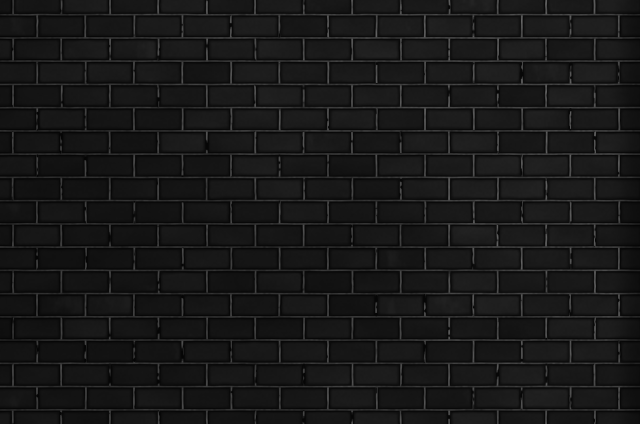
A Shadertoy shader for this texture:

```glsl
// Dark running-bond brick wall with thin, continuous grey mortar lines and worn upright joints.

const vec2  REPEATS      = vec2(13.2, 18.24);    // bricks across, courses down
const vec2  OFFSET       = vec2(-0.266, 0.39);   // phase of the bond, in bricks
const vec2  JOINT_HALF   = vec2(0.0021, 0.0019); // half widths, in canvas heights
const float SEAM         = 0.0036;               // black line beside the mortar
const float EDGE_SHADE   = 0.0120;               // reach of the dark brick edge
const float JOINT_JITTER = 0.012;                // sideways drift, in bricks
const float WOBBLE       = 0.0010;               // unevenness of the joints

const vec3 BRICK_COLOR  = vec3(0.102);
const vec3 EDGE_COLOR   = vec3(0.058);
const vec3 SEAM_COLOR   = vec3(0.026);
const vec3 MORTAR_COLOR = vec3(0.300);
const vec3 SCUFF_COLOR  = vec3(0.180);

float hash(vec2 p) {
    vec3 q = fract(vec3(p.xyx) * 0.1031);
    q += dot(q, q.yzx + 33.33);
    return fract((q.x + q.y) * q.z);
}

float noise(vec2 p) {
    vec2 i = floor(p), f = fract(p);
    f = f * f * (3.0 - 2.0 * f);
    return mix(mix(hash(i), hash(i + vec2(1, 0)), f.x),
               mix(hash(i + vec2(0, 1)), hash(i + vec2(1, 1)), f.x), f.y);
}

float fbm(vec2 p) {
    float sum = 0.0, amp = 0.5;
    for (int i = 0; i < 4; i++) {
        sum += amp * noise(p);
        p = p * 2.03 + 17.3;
        amp *= 0.5;
    }
    return sum / 0.9375;
}

void mainImage(out vec4 fragColor, in vec2 fragCoord) {
    vec2 uv = fragCoord / iResolution.xy;
    float aspect = iResolution.x / iResolution.y;
    vec2 pos = uv * vec2(aspect, 1.0);
    float pixel = 1.0 / iResolution.y;

    // Bond layout: alternate courses shift by half a brick
    vec2 warp = vec2(noise(pos * 80.0 + 9.0), noise(pos * 30.0 + 41.0)) - 0.5;
    vec2 grid = (uv + warp * WOBBLE * vec2(1.0 / aspect, 0.7)) * REPEATS + OFFSET;
    float course = floor(grid.y);
    grid.x += 0.5 * mod(course, 2.0);

    // Nearest upright joint, drifting a little from its place
    float joint = floor(grid.x + 0.5);
    vec2 jointId = vec2(joint, course) + 30.0;
    float fromJoint = grid.x - joint - (hash(jointId) - 0.5) * JOINT_JITTER;
    vec2 brickId = vec2(joint - step(fromJoint, 0.0), course) + 60.0;

    // Distances to the upright (x) and level (y) joints, in canvas heights
    float fromLevel = fract(grid.y + 0.5) - 0.5;
    vec2 dist = vec2(abs(fromJoint) * aspect, abs(fromLevel)) / REPEATS;
    vec2 inset = dist - JOINT_HALF;

    // Brick face: tone per brick and soft stains
    float tone = 0.85 + 0.30 * hash(brickId);
    float stain = fbm(pos * vec2(9.0, 16.0) + brickId * 3.7);
    float grain = noise(pos * 200.0) - 0.5;
    vec3 color = BRICK_COLOR * tone * (0.80 + 0.40 * stain + 0.07 * grain);

    // Pale scuffs on a few bricks
    float scuff = smoothstep(0.55, 0.85, fbm(pos * vec2(26.0, 17.0) + brickId));
    color = mix(color, SCUFF_COLOR, 0.4 * scuff * step(0.85, hash(brickId + 7.0)));

    // Soft shade at the rounded brick edge
    float edge = EDGE_SHADE - length(max(EDGE_SHADE - inset, 0.0));
    float reach = EDGE_SHADE * (0.65 + 0.35 * noise(pos * 30.0));
    color = mix(min(EDGE_COLOR, color), color, smoothstep(0.0, reach, edge));

    // Black seam: heavier under the level mortar line, on a random side of upright ones
    float ragged = noise(pos * vec2(45.0, 80.0) + 23.0);
    float side = sign(fromJoint) * (hash(jointId + 11.0) - 0.5);
    float below = fromLevel < 0.0 ? 1.0 : 0.7;
    vec2 seamWidth = SEAM * vec2(0.75 + 0.7 * side, below) * (0.7 + 0.6 * ragged);
    vec2 seam = 1.0 - smoothstep(seamWidth * 0.3, seamWidth + 0.6 * pixel, inset);
    color = mix(color, SEAM_COLOR, 0.85 * max(seam.x, seam.y));

    // Mortar: crumbled in upright joints, dimmer but unbroken in level ones
    vec2 cover = 1.0 - smoothstep(-0.7 * pixel, 0.7 * pixel, inset);
    float crumble = noise(pos * vec2(170.0, 120.0) + 5.0);
    float patchy = fbm(pos * vec2(14.0, 24.0) + 80.0);
    float worn = hash(jointId + 5.0);
    float uprightFill = smoothstep(0.08, 0.45, crumble + 0.5 * (worn - 0.3));
    vec3 upright = MORTAR_COLOR * (0.60 + 0.45 * patchy + 0.35 * crumble);
    vec3 level = MORTAR_COLOR * (0.38 + 0.50 * patchy + 0.22 * crumble);
    color = mix(color, level, cover.y);
    color = mix(color, mix(SEAM_COLOR, upright, uprightFill), cover.x * (1.0 - 0.7 * cover.y));

    // Wall lighting: lifted at upper right, dim at lower left and far right
    float light = 0.76 + 0.34 * uv.x + 0.16 * (uv.y - 0.5);
    light *= 0.82 + 0.36 * fbm(pos * 2.5 + 12.0);
    light *= 1.0 - 0.4 * smoothstep(0.95, 1.0, uv.x);
    fragColor = vec4(color * light, 1.0);
}
```
